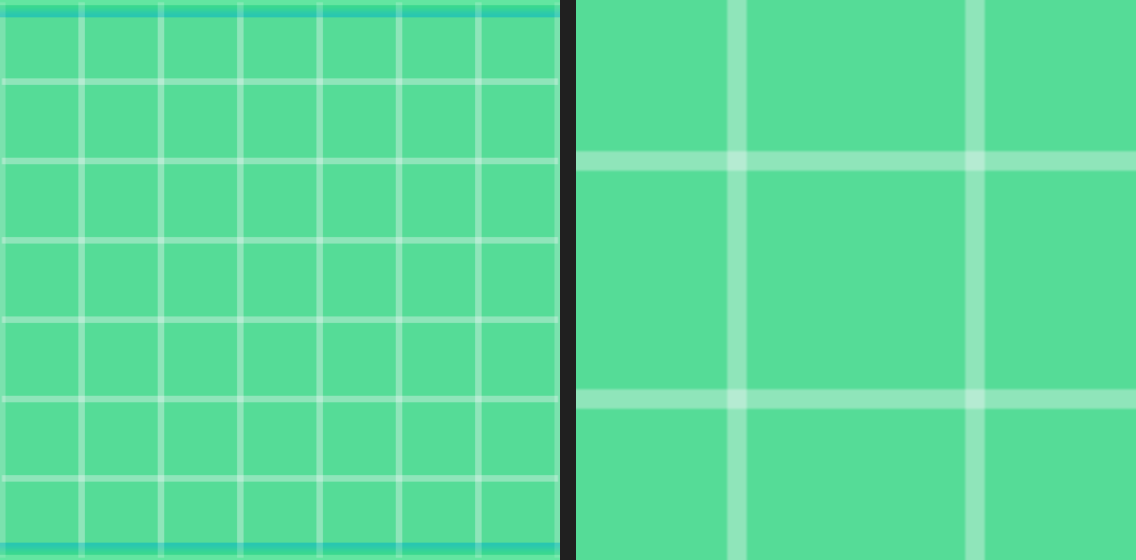
Left, the full canvas; right, a detail of the centre.
Reproduce this pattern procedurally as a Shadertoy shader.

```glsl
// Mint green square grid with pale translucent lines and teal bands at top and bottom.

// Soft coverage of a strip centred on zero.
float strip(float d, float halfWidth, float blur) {
    return 1.0 - smoothstep(halfWidth - blur, halfWidth + blur, abs(d));
}

// Signed distance to the nearest grid line, with a cell centred on the canvas.
float lineDistance(float x) {
    return (fract((x - 0.5) / 0.1417) - 0.5) * 0.1417;
}

void mainImage(out vec4 fragColor, in vec2 fragCoord) {
    vec2 uv = fragCoord / iResolution.xy;
    float blur = max(0.0013, 0.75 / iResolution.y);
    vec2 edge = min(uv, 1.0 - uv);

    vec3 paper = vec3(0.335, 0.863, 0.592);
    vec3 pale = vec3(1.0, 0.97, 1.0);

    // Shaded band, green outside and teal inside, with a light outer lip
    float band = 1.0 - smoothstep(0.0310 - blur, 0.0310 + blur, edge.y);
    float lip = 1.0 - smoothstep(0.0092 - blur, 0.0092 + blur, edge.y);
    vec3 bandColor = mix(vec3(0.23, 0.85, 0.56), vec3(0.16, 0.78, 0.69),
                         smoothstep(0.010, 0.029, edge.y));
    vec3 color = mix(paper, bandColor, band);
    color = mix(color, vec3(0.39, 0.90, 0.63), lip);

    // Translucent lines, faded at the canvas border
    float vertical = strip(lineDistance(uv.x), 0.0058, blur);
    float horizontal = strip(lineDistance(uv.y), 0.0058, blur);
    vertical *= mix(0.22, 0.34, smoothstep(0.010, 0.016, edge.x));
    vertical *= mix(1.0, 0.6, band) * smoothstep(0.002, 0.006, edge.y);
    horizontal *= 0.34 * smoothstep(0.001, 0.006, edge.x) * (1.0 - band);

    color = mix(color, pale, vertical);
    color = mix(color, pale, horizontal);
    fragColor = vec4(color, 1.0);
}
```
